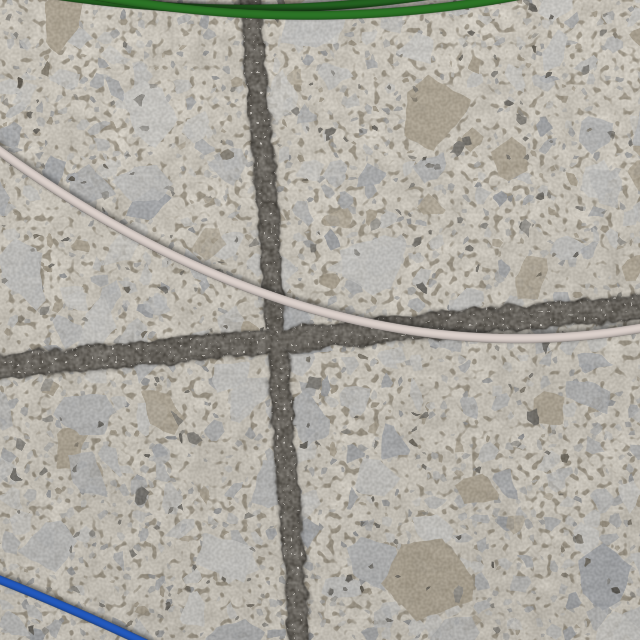
A Shadertoy shader for this texture:

```glsl
// Worn terrazzo: four slabs meet at a ragged, slanted grout cross, with cables on top.
// Stone chips are random convex polygons scattered in jittered cells at several scales;
// gradient noise adds pits and grain, and each cable is a shaded parabola.

#define GROUT_HALF_V 0.0165
#define GROUT_HALF_H 0.0200
#define GROUT_RAGGED 0.0080
#define PIT_AMOUNT 0.60
#define GRAIN_AMOUNT 0.07
#define CREAM vec3(0.785, 0.765, 0.725)
#define PALE_STONE vec3(0.775, 0.770, 0.755)
#define BLUE_STONE vec3(0.620, 0.630, 0.645)
#define TAN_STONE vec3(0.660, 0.625, 0.560)
#define DARK_STONE vec3(0.290, 0.275, 0.245)
#define GROUT vec3(0.405, 0.390, 0.365)

const float TAU = 6.2831853;

vec3 hash3(vec2 p) {
    vec3 q = fract(p.xyx * vec3(0.1031, 0.1030, 0.0973));
    q += dot(q, q.yxz + 33.33);
    return fract((q.xxy + q.yzz) * q.zyx);
}

float cornerSlope(vec2 cell, vec2 corner, vec2 f) {
    float a = TAU * hash3(cell + corner).x;
    return dot(vec2(cos(a), sin(a)), f - corner);
}

float gradientNoise(vec2 p) {
    vec2 i = floor(p), f = fract(p);
    vec2 u = f * f * f * (f * (f * 6.0 - 15.0) + 10.0);
    float low = mix(cornerSlope(i, vec2(0, 0), f), cornerSlope(i, vec2(1, 0), f), u.x);
    float high = mix(cornerSlope(i, vec2(0, 1), f), cornerSlope(i, vec2(1, 1), f), u.x);
    return mix(low, high, u.y);
}

// Signed distance to a random, slightly stretched convex polygon
float chipDistance(vec2 q, float size, vec2 id) {
    vec3 h = hash3(id + 17.0);
    float a = TAU * h.x, d = -1.0;
    q = mat2(cos(a), sin(a), -sin(a), cos(a)) * q;
    q.y *= 1.0 + 0.8 * h.y;
    for (int i = 0; i < 6; i++) {
        vec3 side = hash3(id + 31.0 + float(i) * 5.3);
        float angle = (float(i) + 0.8 * side.x) * TAU / 6.0;
        d = max(d, dot(q, vec2(cos(angle), sin(angle))) - size * (0.55 + 0.6 * side.y));
    }
    return d;
}

// One scatter of chips; darkness moves the stone mix toward dark brown
vec3 scatterChips(vec3 color, vec2 p, float cells, float density, float size, float darkness, float pixel) {
    vec2 q = p * cells, home = floor(q);
    for (int y = -1; y <= 1; y++)
    for (int x = -1; x <= 1; x++) {
        vec2 id = home + vec2(x, y);
        vec3 place = hash3(id + cells), look = hash3(id + cells + 71.0);
        if (place.z > density) continue;
        vec2 center = id + 0.2 + 0.6 * place.xy;
        float d = chipDistance(q - center, size * (0.5 + 0.6 * look.x), id + cells);
        vec3 stone = mix(PALE_STONE, BLUE_STONE, look.y * look.y);
        stone = mix(stone, TAN_STONE, step(0.86, look.z));
        stone = mix(stone, DARK_STONE, darkness * (0.5 + 0.5 * look.y));
        float edge = cells * pixel;
        float cover = 1.0 - smoothstep(-edge, edge, d);
        color = mix(color, stone, cover * (0.65 + 0.3 * look.x));
    }
    return color;
}

vec3 terrazzo(vec2 p, float pixel) {
    float cloud = gradientNoise(p * 9.0), grit = gradientNoise(p * 85.0);
    vec2 warp = 0.004 * vec2(gradientNoise(p * 45.0), gradientNoise(p * 45.0 + 60.0));
    vec3 color = CREAM + 0.05 * cloud + 0.06 * gradientNoise(p * 40.0);
    float pits = smoothstep(0.12, 0.42, grit + 0.22 * cloud);
    color = mix(color, vec3(0.47, 0.435, 0.37), PIT_AMOUNT * pits);
    color = scatterChips(color, p + warp, 58.0, 0.40, 0.38, 0.20, pixel);
    color = scatterChips(color, p + warp, 29.0, 0.48, 0.42, 0.06, pixel);
    color = scatterChips(color, p + warp, 15.0, 0.50, 0.46, 0.0, pixel);
    color = scatterChips(color, p + warp, 8.5, 0.52, 0.46, 0.0, pixel);
    color = scatterChips(color, p + warp * 2.0, 47.0, 0.10, 0.30, 0.85, pixel);
    color = scatterChips(color, p + warp * 2.0, 21.0, 0.07, 0.27, 0.75, pixel);
    return color + 0.035 * gradientNoise(p * vec2(30.0, 65.0));
}

// A round cable along y = apex.y + bend * (x - apex.x)^2, with contact shadow
vec3 drawCable(vec3 color, vec2 p, vec2 apex, float bend, float radius, vec3 tint, float pixel) {
    float x = p.x - apex.x, slope = 2.0 * bend * x;
    float d = (p.y - apex.y - bend * x * x) / sqrt(1.0 + slope * slope);
    float shadow = 1.0 - smoothstep(0.3, 2.1, abs(d - 0.003) / radius);
    color *= 1.0 - 0.40 * shadow;
    float across = clamp(d / radius, -1.0, 1.0);
    float light = 0.66 + 0.40 * sqrt(1.0 - across * across) + 0.06 * across;
    return mix(color, tint * light, 1.0 - smoothstep(-pixel, pixel, abs(d) - radius));
}

void mainImage(out vec4 fragColor, in vec2 fragCoord) {
    vec2 p = fragCoord / iResolution.y;
    float pixel = 0.75 / iResolution.y;

    // Slanted joints; each slab samples its own stretch of stone
    float across = p.x - 0.469 + 0.078 * p.y, along = p.y - 0.427 - 0.094 * p.x;
    vec2 slab = step(0.0, vec2(across, along));
    vec3 color = terrazzo(p + 3.0 + slab * vec2(7.3, 4.7), pixel);
    color *= 1.0 - 0.05 * (1.0 - p.y);

    // Sandy grout with a shaded rim and bright grains
    float joint = min(abs(across) - GROUT_HALF_V, abs(along) - GROUT_HALF_H);
    joint += GROUT_RAGGED * (gradientNoise(p * 24.0) + 0.6 * gradientNoise(p * 75.0));
    float sand = gradientNoise(p * 150.0);
    vec3 grout = GROUT + 0.12 * sand + 0.10 * gradientNoise(p * 55.0);
    grout += 0.32 * smoothstep(0.36, 0.52, gradientNoise(p * 190.0 + 9.0));
    grout *= 1.0 - 0.22 * smoothstep(-0.007, 0.0, joint);
    color *= 1.0 - 0.15 * (1.0 - smoothstep(0.0, 0.006, joint));
    color = mix(color, grout, 1.0 - smoothstep(-0.001 - pixel, 0.001 + pixel, joint));
    color += GRAIN_AMOUNT * gradientNoise(p * 210.0);

    // Cables: cream across the middle, two green at the top, blue in the corner
    color = drawCable(color, p, vec2(0.81, 0.471), 0.446, 0.0072, vec3(0.81, 0.77, 0.75), pixel);
    color = drawCable(color, p, vec2(0.38, 0.986), 0.25, 0.0068, vec3(0.13, 0.36, 0.12), pixel);
    color = drawCable(color, p, vec2(0.48, 0.976), 0.28, 0.0068, vec3(0.16, 0.43, 0.14), pixel);
    color = drawCable(color, p, vec2(-1.25, 0.344), -0.16, 0.0066, vec3(0.13, 0.33, 0.70), pixel);
    fragColor = vec4(clamp(color, 0.0, 1.0), 1.0);
}
```
